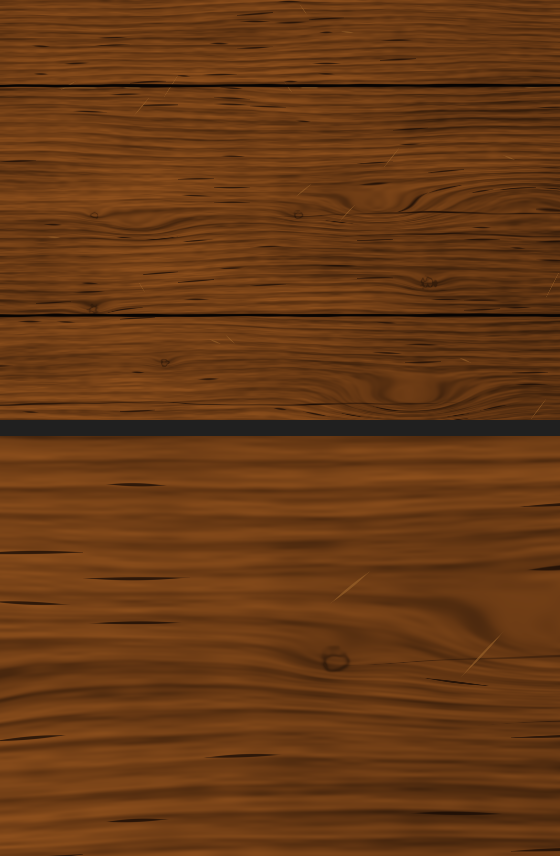
Top: the whole. Bottom: its middle third, enlarged.
Give the GLSL for this texture, as a WebGL 2 fragment shader.

```glsl
#version 300 es
precision highp float;
// Wide horizontal timber boards parted by two dark seams.
// Growth rings are a sawtooth over a height field warped by layered sines,
// lifted into swirls and knots; fibres, cracks and chips are laid on top.
uniform vec2 u_resolution;
out vec4 fragColor;

// Lengths are fractions of the canvas height.
const float BOARD_HEIGHT = 0.547;
const float SEAM_Y = 0.249;
const float SEAM_HALF_WIDTH = 0.0021;
const float RINGS_PER_HEIGHT = 47.0;
const float RING_CONTRAST = 0.34;
const float FIBRE_CONTRAST = 0.30;
const vec3 DARK_WOOD = vec3(0.21, 0.112, 0.040);
const vec3 MID_WOOD = vec3(0.395, 0.214, 0.073);
const vec3 LIGHT_WOOD = vec3(0.545, 0.305, 0.108);
const vec3 GAP_COLOR = vec3(0.028, 0.016, 0.010);
const vec3 CRACK_COLOR = vec3(0.10, 0.048, 0.020);
const vec3 CHIP_COLOR = vec3(0.62, 0.40, 0.17);

// Knots: centre, radius. Swirls: centre, size, lift. Cracks: ends, height.
const vec3 KNOTS[5] = vec3[5](vec3(1.02, 0.326, 0.015), vec3(0.392, 0.136, 0.009),
    vec3(0.71, 0.488, 0.010), vec3(0.226, 0.488, 0.008), vec3(0.222, 0.264, 0.011));
const vec4 SWIRLS[4] = vec4[4](vec4(0.90, 0.495, 0.042, 0.055), vec4(0.98, 0.035, 0.055, 0.085),
    vec4(0.34, 0.46, 0.030, 0.025), vec4(1.25, 0.54, 0.050, -0.030));
const vec3 CRACKS[4] = vec3[4](vec3(0.78, 1.42, 0.490), vec3(0.88, 1.40, 0.438),
    vec3(0.42, 0.98, 0.040), vec3(-0.1, 0.30, 0.036));

float hash(vec2 p) {
    vec3 q = fract(p.xyx * vec3(0.1031, 0.1030, 0.0973));
    q += dot(q, q.yzx + 33.33);
    return fract((q.x + q.y) * q.z);
}

float noise(vec2 p) {
    vec2 i = floor(p), f = fract(p);
    f = f * f * (3.0 - 2.0 * f);
    return mix(mix(hash(i), hash(i + vec2(1, 0)), f.x),
               mix(hash(i + vec2(0, 1)), hash(i + vec2(1, 1)), f.x), f.y);
}

// Layered sines, long along the grain.
float grainWarp(vec2 p) {
    float sum = 0.0, freq = 3.0, amp = 0.008;
    for (int i = 0; i < 4; i++) {
        float k = float(i);
        sum += amp * sin(p.x * freq + 2.0 * sin(p.y * freq * 1.7 + k) + k * 2.1);
        freq *= 2.1;
        amp *= 0.45;
    }
    return sum;
}

// Tapered stroke of the given half length and half width.
float stroke(vec2 d, float halfLength, float halfWidth, float px) {
    float w = halfWidth * (1.0 - d.x * d.x / (halfLength * halfLength));
    return 1.0 - smoothstep(-0.5 * px, px, abs(d.y) - w);
}

// One randomly placed stroke in a share of the grid cells.
float scatter(vec2 p, vec2 cell, float chance, float halfWidth, float slant, float px) {
    vec2 id = floor(p / cell);
    vec2 d = p - (id + 0.5) * cell;
    float size = hash(id + 3.7);
    d.y -= (hash(id + 9.1) - 0.5) * cell.y * 0.5 + d.x * slant * (size - 0.5);
    return step(hash(id + 17.3), chance) * stroke(d, cell.x * (0.12 + 0.36 * size), halfWidth, px);
}

void main() {
    vec2 p = gl_FragCoord.xy / u_resolution.y;
    float px = 1.0 / u_resolution.y;

    // Boards and signed distance to the nearest seam
    float row = (p.y - SEAM_Y + 0.002 * (noise(vec2(p.x * 7.0, 2.0)) - 0.5)) / BOARD_HEIGHT;
    float board = floor(row);
    float seam = (fract(row + 0.5) - 0.5) * BOARD_HEIGHT;
    vec2 q = p + vec2(board * 5.3, board * 1.37);

    // Height field, swirls and knots
    float height = q.y + grainWarp(q);
    float tone = 0.57;
    for (int i = 0; i < 4; i++) {
        vec2 d = (p - SWIRLS[i].xy) / (SWIRLS[i].z * vec2(3.4, 1.0));
        float lift = exp(-dot(d, d));
        height += SWIRLS[i].w * lift;
        tone -= 0.09 * lift;
    }
    for (int i = 0; i < 5; i++) {
        vec2 d = p - KNOTS[i].xy;
        float size = KNOTS[i].z;
        vec2 halo = d / (size * vec2(3.8, 1.7));
        float r = length(d * vec2(0.85, 1.1)) / size + 0.7 * (noise(p * 160.0) - 0.5);
        height += 1.3 * size * exp(-dot(halo, halo));
        tone -= 0.17 * exp(-dot(halo, halo));
        tone -= 0.34 * exp(-pow((r - 0.75) / 0.24, 2.0));
    }

    // Growth rings: slow darkening, quick return
    float ring = fract(height * (RINGS_PER_HEIGHT + 9.0 * step(0.5, board)));
    float late = smoothstep(0.2, 0.78, ring) * (1.0 - smoothstep(0.8, 1.0, ring));
    float strength = 0.45 + 0.9 * noise(q * vec2(2.5, 14.0));
    tone -= RING_CONTRAST * strength * (late - 0.4);

    // Fibres, mottling, faint cross bands and broad light
    vec2 along = vec2(q.x, height);
    tone += FIBRE_CONTRAST * (noise(along * vec2(9.0, 260.0)) - 0.5);
    tone += 0.20 * (noise(along * vec2(40.0, 330.0)) - 0.5);
    tone += 0.34 * (noise(along * vec2(2.6, 17.0)) - 0.5);
    tone += 0.09 * (noise(q * vec2(19.0, 2.0)) - 0.5);
    tone += 0.09 - 0.21 * smoothstep(0.45, 1.4, p.x) - 0.06 * smoothstep(0.2, 0.0, p.x);
    tone -= 0.22 * exp(-abs(seam) / 0.006);
    tone = clamp(tone, 0.0, 1.0);
    vec3 color = mix(DARK_WOOD, MID_WOOD, min(tone * 2.0, 1.0));
    color = mix(color, LIGHT_WOOD, max(tone * 2.0 - 1.0, 0.0));

    // Cracks, short splits and pale scratches
    float crack = 0.8 * scatter(vec2(q.x, height), vec2(0.085, 0.023), 0.16, 0.0011, 0.1, px);
    for (int i = 0; i < 4; i++) {
        vec3 c = CRACKS[i];
        vec2 d = vec2(p.x - 0.5 * (c.x + c.y), p.y - c.z - 0.5 * grainWarp(vec2(p.x * 2.0, c.z)));
        float broken = 0.35 + 0.65 * noise(vec2(p.x * 16.0, c.z * 90.0));
        crack = max(crack, broken * stroke(d, 0.5 * (c.y - c.x), 0.0013, px));
    }
    color = mix(color, CRACK_COLOR, crack);
    color = mix(color, CHIP_COLOR, 0.6 * scatter(p + 0.31, vec2(0.035, 0.06), 0.03, 0.0010, 4.0, px));

    // Seams with chipped lower lips
    float gap = SEAM_HALF_WIDTH * (0.8 + 0.9 * noise(vec2(p.x * 22.0, board + 40.0)));
    float chips = smoothstep(0.58, 0.75, noise(vec2(p.x * 19.0, 8.0))) * step(0.5, p.y);
    color = mix(color, CHIP_COLOR, 0.65 * chips * stroke(vec2(0.0, seam + gap + 0.0015), 1.0, 0.0013, px));
    color = mix(color, GAP_COLOR, stroke(vec2(0.0, seam), 1.0, gap, px));
    fragColor = vec4(color, 1.0);
}
```
